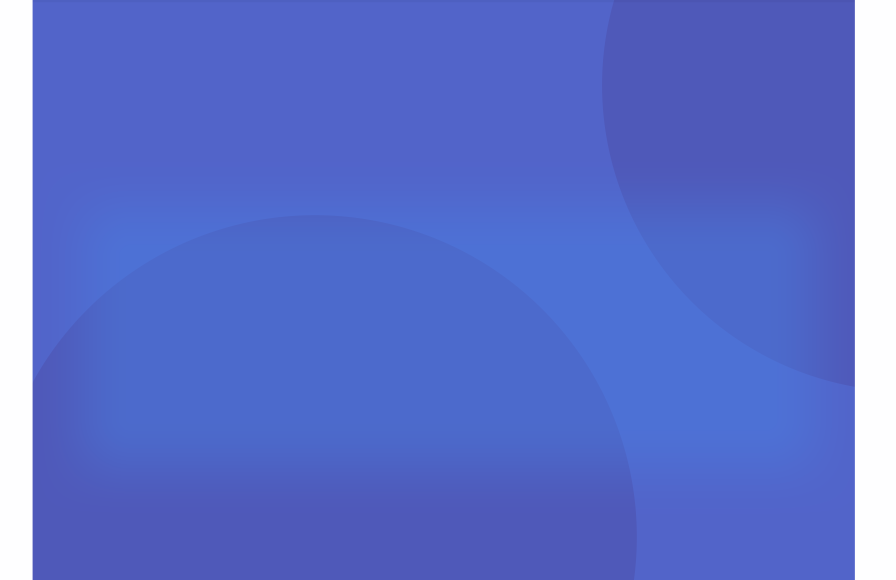
Give the GLSL for this background, as a Shadertoy shader.

```glsl
// A blue panel with white side margins, two large dark discs and a soft wide glow.

// Lengths are in canvas heights, origin at the lower left.
const vec2 PANEL_X = vec2(0.0562, 1.4739);
const vec3 DISC_LOW = vec3(0.543, 0.074, 0.555);   // centre, radius
const vec3 DISC_HIGH = vec3(1.566, 0.853, 0.528);  // centre, radius
const vec2 GLOW_MIN = vec2(0.141, 0.193);
const vec2 GLOW_MAX = vec2(1.406, 0.643);
const float GLOW_SOFTNESS = 0.085;
const float GLOW_STRENGTH = 0.40;
const float TOP_LINE_HEIGHT = 0.004;

const vec3 MARGIN_COLOR = vec3(0.995, 0.995, 1.0);
const vec3 PANEL_COLOR = vec3(0.320, 0.393, 0.790);
const vec3 DISC_COLOR = vec3(0.310, 0.349, 0.727);
const vec3 GLOW_COLOR = vec3(0.278, 0.518, 0.906);

// Coverage of a shape from its signed distance, smoothed over one pixel.
float coverage(float dist) {
    return clamp(0.5 - dist * iResolution.y, 0.0, 1.0);
}

float disc(vec2 p, vec3 shape) {
    return coverage(length(p - shape.xy) - shape.z);
}

// Rectangle with softly blurred sides.
float softBox(vec2 p, vec2 low, vec2 high, float softness) {
    vec2 rise = smoothstep(low - softness, low + softness, p);
    vec2 fall = 1.0 - smoothstep(high - softness, high + softness, p);
    return rise.x * rise.y * fall.x * fall.y;
}

void mainImage(out vec4 fragColor, in vec2 fragCoord) {
    vec2 p = fragCoord / iResolution.y;

    // Panel with its two discs
    float discs = max(disc(p, DISC_LOW), disc(p, DISC_HIGH));
    vec3 color = mix(PANEL_COLOR, DISC_COLOR, discs);

    // Glow laid over both
    float glow = softBox(p, GLOW_MIN, GLOW_MAX, GLOW_SOFTNESS);
    color = mix(color, GLOW_COLOR, GLOW_STRENGTH * glow);

    // Faint dark line along the top
    color *= 1.0 - 0.04 * coverage(1.0 - TOP_LINE_HEIGHT - p.y);

    // White margins
    float panel = coverage(max(PANEL_X.x - p.x, p.x - PANEL_X.y));
    fragColor = vec4(mix(MARGIN_COLOR, color, panel), 1.0);
}
```
